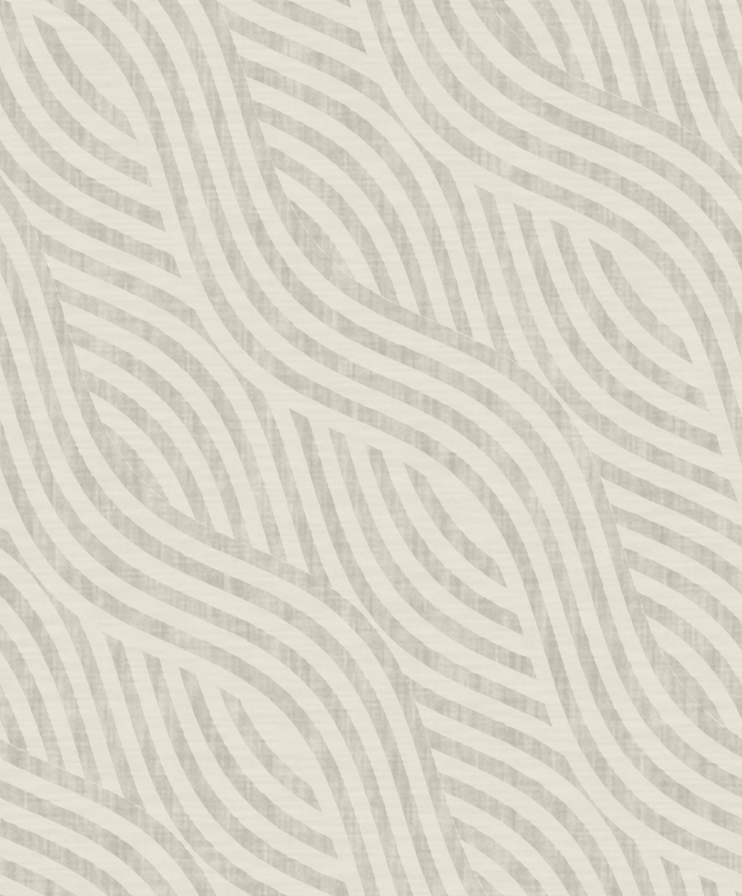
Give the GLSL for this pattern, as a Shadertoy shader.

```glsl
float hash(vec2 p) {
    return fract(sin(dot(p, vec2(127.1, 311.7))) * 43758.5453);
}

float noise(vec2 p) {
    vec2 i = floor(p), f = fract(p);
    f = f * f * (3.0 - 2.0 * f);
    return mix(mix(hash(i), hash(i + vec2(1, 0)), f.x),
               mix(hash(i + vec2(0, 1)), hash(i + vec2(1, 1)), f.x), f.y);
}

// Coverage of the region within halfWidth of every multiple of period
float stripes(float x, float period, float halfWidth, float blur) {
    float fromCentre = abs(fract(x / period + 0.5) - 0.5) * period;
    return smoothstep(blur, -blur, fromCentre - halfWidth);
}

void mainImage(out vec4 fragColor, in vec2 fragCoord) {
    vec2 uv = fragCoord / iResolution.xy;

    // Diagonal axes: waves run along one and stack across the other
    float along = uv.x - uv.y;
    float across = 1.0 - uv.x - uv.y;
    float wave = 0.075 * cos(6.28319 * (along - 0.7));
    float over = across - wave;
    float under = across + wave;
    float overBlur = 0.6 * fwidth(over);
    float underBlur = 0.6 * fwidth(under);

    // Linen threads: long horizontal wefts and short vertical slubs
    float weft = noise(uv * vec2(28.0, 300.0)) - 0.5;
    float warp = noise(uv * vec2(260.0, 34.0) + 17.0) - 0.5;
    float slub = noise(uv * vec2(75.0, 20.0) + 41.0) - 0.5;
    float grain = noise(uv * vec2(300.0, 360.0) + 73.0) - 0.5;

    // Wavy bands lie over stripes that swing the opposite way
    float fray = 0.0044 + 0.002 * weft;
    float overStripes = stripes(over - fray, 0.0625, 0.0166, overBlur);
    float underStripes = stripes(under - fray, 0.0625, 0.0166, underBlur);
    float band = stripes(over + 0.105, 0.5, 0.125, overBlur);
    float cream = mix(underStripes, overStripes, band);

    // Bare cloth shows its slubs, the cream print only fine ribs
    vec3 cloth = vec3(0.81, 0.80, 0.745)
        + 0.065 * warp + 0.055 * slub + 0.045 * weft + 0.04 * grain;
    vec3 ink = vec3(0.895, 0.885, 0.833) + 0.028 * weft + 0.015 * grain;
    fragColor = vec4(mix(cloth, ink, cream), 1.0);
}
```
